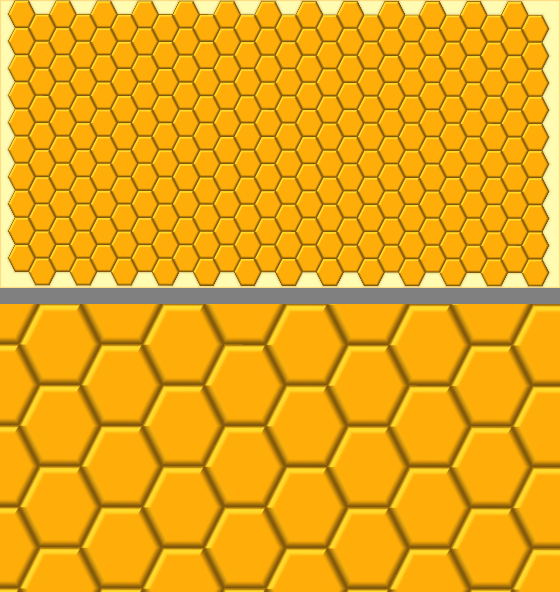
Top, the full canvas; bottom, a detail of the centre.
Give the GLSL for this pattern, as a Shadertoy shader.

```glsl
// Honeycomb sheet: 26 staggered columns of 10 bevelled hexagons on a pale ground.
// Each pixel finds its nearest clamped cell, then shades the bevel from the
// distance to, and the facing of, that cell's closest edge.

#define COLS 26.0
#define ROWS 10.0
#define PITCH 0.0941                // row spacing, in canvas heights
#define COL_STEP 0.758              // column spacing, in row pitches
#define ORIGIN vec2(0.0758, 0.0490) // first cell centre from the top left
#define DRIFT 0.002                 // slight sag towards the right
#define BEVEL 0.10                  // bevel width, in row pitches
#define FACE vec3(1.00, 0.68, 0.03)
#define GLOW vec3(1.00, 0.85, 0.17)
#define DEEP vec3(0.51, 0.35, 0.04)
#define PALE vec3(1.00, 0.99, 0.70)
#define RIM vec3(1.00, 0.84, 0.48)

const float TIP = COL_STEP * 2.0 / 3.0;           // centre to side vertex
const vec2 LIGHT = vec2(-0.6, -0.8);              // y points down

vec2 sideNormal() { return normalize(vec2(0.5, 0.5 * TIP)); }

// x: distance past the slanted sides, y: distance past the flat sides
vec2 hexEdges(vec2 q) {
    vec2 n = sideNormal();
    return vec2(dot(n, abs(q)) - n.x * TIP, abs(q.y) - 0.5);
}

// Offset from the nearest cell centre of the bounded, staggered grid
vec2 nearestCell(vec2 p) {
    vec2 best = vec2(0.0);
    float bestDist = 1e5;
    for (int i = 0; i < 2; i++) {
        float col = clamp(floor(p.x / COL_STEP) + float(i), 0.0, COLS - 1.0);
        float stagger = 0.5 * mod(col, 2.0);
        float row = clamp(round(p.y - stagger), 0.0, ROWS - 1.0);
        vec2 q = p - vec2(col * COL_STEP, row + stagger);
        vec2 e = hexEdges(q);
        float d = max(e.x, e.y);
        if (d < bestDist) {
            bestDist = d;
            best = q;
        }
    }
    return best;
}

// Orange face with lit upper-left bevels and brown remaining ones
vec3 cellColor(vec2 q, vec2 edges, float px) {
    vec2 facing = clamp(q / px, -1.0, 1.0);
    float sideLight = dot(sideNormal() * facing, LIGHT);
    float flatLight = facing.y * LIGHT.y;
    float light = mix(sideLight, flatLight, smoothstep(-px, px, edges.y - edges.x));
    float dark = 1.0 - smoothstep(-0.1, 0.7, light);

    float depth = max(-max(edges.x, edges.y), 0.0);
    float t = depth / BEVEL;
    float crest = smoothstep(0.0, 0.35, t) * (1.0 - smoothstep(0.55, 1.1, t));
    vec3 color = mix(FACE, GLOW, crest * (1.0 - dark));
    color = mix(color, DEEP, dark * (1.0 - smoothstep(0.0, 1.0, t)));

    // Thin seam around every cell
    float seam = 1.0 - smoothstep(0.0, 0.035, depth);
    return mix(color, DEEP, 0.75 * seam);
}

// Pale ground with a fine rim and a soft shadow beside the cells
vec3 groundColor(vec2 pos, vec2 size, float dist, float px) {
    vec2 inset = min(pos, size - pos) / PITCH;
    float rim = 1.0 - smoothstep(0.035 - px, 0.035 + px, min(inset.x, inset.y));
    vec3 color = mix(PALE, RIM, rim);
    return mix(color, DEEP, 0.5 * exp(-max(dist, 0.0) / 0.03));
}

void mainImage(out vec4 fragColor, in vec2 fragCoord) {
    vec2 size = vec2(iResolution.x / iResolution.y, 1.0);
    vec2 pos = fragCoord / iResolution.y;
    float px = 1.0 / (iResolution.y * PITCH);

    vec2 p = vec2(pos.x, 1.0 - pos.y - DRIFT * pos.x);
    p = (p - ORIGIN) / PITCH;

    vec2 q = nearestCell(p);
    vec2 edges = hexEdges(q);
    float dist = max(edges.x, edges.y);

    vec3 ground = groundColor(pos, size, dist, px);
    vec3 cell = cellColor(q, edges, px);
    float coverage = 1.0 - smoothstep(-0.5 * px, 0.5 * px, dist);
    // Interior seams meet at zero distance, so keep them fully covered there
    coverage = max(coverage, step(dist, 0.001));
    fragColor = vec4(mix(ground, cell, coverage), 1.0);
}
```
